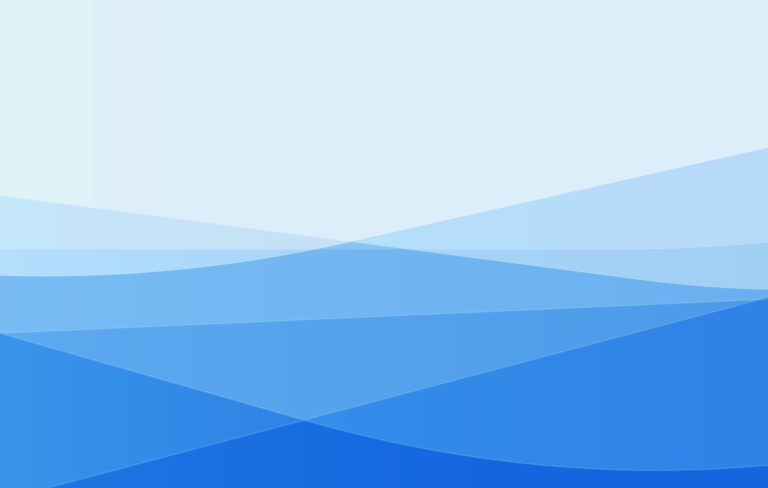
Reproduce this background procedurally as a Shadertoy shader.

```glsl
// Layered translucent blue waves beneath a pale sky.
// Each wave edge is a straight line with a parabolic bend at one end; the
// overlap of the waves picks a tint, and every edge carries a thin light rim.

#define RIM_WIDTH 0.0016
#define RIM_LIGHT 0.16
#define SKY_STEP 0.122
#define STRIP_STEP 0.073

// Height of a wave edge; side = +1 bends right of the knee, -1 left of it.
float ridge(float x, float base, float slope, float bend, float knee, float side) {
    float past = max(side * (x - knee), 0.0);
    return base + slope * x + bend * past * past;
}

// Signed distance below an edge, in canvas heights.
float depthBelow(float height, float y) {
    float d = height - y;
    float perPixel = length(vec2(dFdx(d), dFdy(d)));
    return d / (max(perPixel, 1e-5) * iResolution.y);
}

// Antialiased coverage of the area below an edge.
float cover(float d) {
    return clamp(d * iResolution.y + 0.5, 0.0, 1.0);
}

// Soft light line along an edge.
float rim(float d) {
    return RIM_LIGHT * exp(-d * d / (RIM_WIDTH * RIM_WIDTH));
}

// Horizontal tint from left to right.
vec3 tint(vec3 left, vec3 right, float x) {
    return mix(left, right, clamp(x, 0.0, 1.0));
}

void mainImage(out vec4 fragColor, in vec2 fragCoord) {
    vec2 uv = fragCoord / iResolution.xy;
    float x = uv.x;

    // Wave edges
    float fall    = depthBelow(ridge(x, 0.599, -0.2065, 0.513, 0.833, 1.0), uv.y);
    float rise    = depthBelow(ridge(x, 0.3425, 0.355, 0.447, 0.456, -1.0), uv.y);
    float horizon = depthBelow(ridge(x, 0.489, 0.0, 0.384, 0.807, 1.0), uv.y);
    float middle  = depthBelow(ridge(x, 0.317, 0.0695, 0.0, 0.0, 1.0), uv.y);
    float dip     = depthBelow(ridge(x, 0.317, -0.4495, 0.491, 0.396, 1.0), uv.y);
    float climb   = depthBelow(ridge(x, -0.0258, 0.4162, 0.0, 0.0, 1.0), uv.y);

    float inFall = cover(fall), inRise = cover(rise), inHorizon = cover(horizon);
    float inMiddle = cover(middle), inDip = cover(dip), inClimb = cover(climb);

    // Sky, with a faint cooler panel at the left
    vec3 sky = tint(vec3(0.868, 0.937, 0.976), vec3(0.863, 0.933, 0.982), x * 3.0);
    vec3 skyPanel = vec3(0.873, 0.949, 0.973);
    sky = mix(skyPanel, sky, cover((x - SKY_STEP) * iResolution.x / iResolution.y));

    // Upper waves, split by the horizon
    vec3 leftHigh = tint(vec3(0.773, 0.898, 0.980), vec3(0.776, 0.882, 0.965), x * 2.5);
    float inStrip = cover((STRIP_STEP - x) * iResolution.x / iResolution.y);
    leftHigh += inStrip * vec3(-0.004, 0.007, 0.001);
    vec3 leftLow   = tint(vec3(0.710, 0.871, 0.990), vec3(0.640, 0.828, 0.973), x * 2.0);
    vec3 rightHigh = tint(vec3(0.710, 0.875, 0.980), vec3(0.722, 0.855, 0.980), (x - 0.45) * 2.2);
    vec3 rightLow  = tint(vec3(0.650, 0.835, 0.970), vec3(0.628, 0.812, 0.955), (x - 0.5) * 2.0);
    vec3 bothHigh  = vec3(0.530, 0.770, 0.953);
    vec3 bothLow   = tint(vec3(0.470, 0.735, 0.955), vec3(0.415, 0.690, 0.941), x);

    vec3 onlyFall = mix(leftHigh, leftLow, inHorizon);
    vec3 onlyRise = mix(rightHigh, rightLow, inHorizon);
    vec3 overlap  = mix(bothHigh, bothLow, inHorizon);
    vec3 color = mix(mix(sky, onlyFall, inFall), mix(onlyRise, overlap, inFall), inRise);

    // Lower waves
    vec3 band      = tint(vec3(0.365, 0.665, 0.940), vec3(0.295, 0.600, 0.912), x);
    vec3 leftDeep  = tint(vec3(0.220, 0.580, 0.922), vec3(0.180, 0.515, 0.895), x * 2.6);
    vec3 rightDeep = tint(vec3(0.200, 0.555, 0.915), vec3(0.185, 0.510, 0.902), (x - 0.4) * 1.7);
    vec3 floorBlue = tint(vec3(0.118, 0.470, 0.885), vec3(0.078, 0.400, 0.875), x * 1.6);
    color = mix(color, band, inMiddle);
    color = mix(mix(color, leftDeep, inDip), mix(rightDeep, floorBlue, inDip), inClimb);

    // Rims, hidden where a nearer wave covers the edge
    float upperRim = max(rim(fall), rim(rise));
    float outside = 1.0 - inFall * inRise;
    upperRim = max(upperRim, 0.5 * rim(horizon) * outside);
    float lowerRim = max(rim(dip), rim(climb));
    float light = max(upperRim * (1.0 - inMiddle), max(rim(middle), lowerRim));
    color = mix(color, vec3(0.80, 0.92, 1.0), light);

    fragColor = vec4(color, 1.0);
}
```
